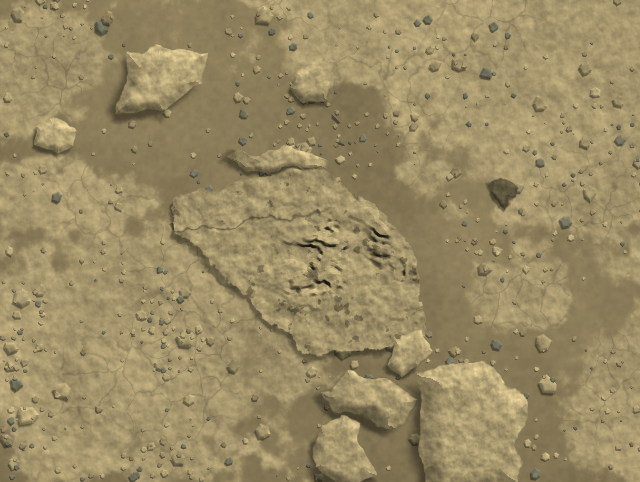
Write a WebGL 1 fragment shader that draws this texture.

```glsl
precision highp float;
uniform vec2 u_resolution;
const vec2 SUN = vec2(0.5, 0.86);
const vec3 SAND = vec3(0.53, 0.475, 0.34);
const vec3 SLAB = vec3(0.67, 0.605, 0.44);
const vec3 ROCK = vec3(0.64, 0.58, 0.42);
const vec3 BLUE_GREY = vec3(0.45, 0.45, 0.37);

float hash(vec2 p) { return fract(sin(dot(p, vec2(127.1, 311.7))) * 43758.5); }
float noise(vec2 p) {
  vec2 i = floor(p), f = fract(p);
  f = f * f * (3.0 - 2.0 * f);
  return mix(mix(hash(i), hash(i + vec2(1, 0)), f.x),
             mix(hash(i + vec2(0, 1)), hash(i + 1.0), f.x), f.y);
}
float fbm(vec2 p) {
  float sum = 0.0, amp = 0.5;
  for (int i = 0; i < 5; i++) {
    sum += amp * noise(p);
    p = mat2(1.6, 1.2, -1.2, 1.6) * p + 7.3;
    amp *= 0.5;
  }
  return sum;
}
float inside(float d, float blur) { return 1.0 - smoothstep(-blur, blur, d); }
// Signed distance to a line, positive to the left of a -> b
float edge(vec2 p, vec2 a, vec2 b) {
  vec2 e = normalize(b - a);
  return dot(p - a, vec2(-e.y, e.x));
}
float blob(vec2 p, vec2 center, vec2 radius) { return 1.0 - length((p - center) / radius); }
// Gap between the two nearest cell points: small along cracks
float crackGap(vec2 p) {
  float first = 9.0, second = 9.0;
  for (int k = 0; k < 9; k++) {
    vec2 c = floor(p) + vec2(mod(float(k), 3.0), floor(float(k) / 3.0 + 0.01)) - 1.0;
    float d = length(c + vec2(hash(c), hash(c + 31.0)) - p);
    second = min(second, max(first, d));
    first = min(first, d);
  }
  return second - first;
}
// Angular stone of unit size; n is the direction of the closest side
float chunk(vec2 q, float seed, out vec2 n) {
  float d = -9.0;
  n = SUN;
  for (int i = 0; i < 6; i++) {
    float k = float(i), a = (k + 0.6 * hash(vec2(k, seed))) * 1.047 + seed;
    vec2 dir = vec2(cos(a), sin(a));
    float side = dot(q, dir) - 0.62 - 0.26 * hash(vec2(seed, k + 9.0));
    if (side > d) { d = side; n = dir; }
  }
  return d;
}
// Stone with cast shadow and sunlit bevel
void addStone(inout vec3 col, vec2 q, float seed, vec3 tint, float px) {
  if (length(q) > 2.0) return;
  vec2 n;
  col *= 1.0 - 0.42 * inside(chunk(q + SUN * 0.24, seed, n), 0.12);
  float d = chunk(q, seed, n);
  float light = 1.0 + smoothstep(-0.4, -0.08, d) * (0.28 * dot(n, SUN) - 0.1);
  col = mix(col, tint * light, inside(d, px));
}
// Terraced layers dipping to the lower right
float relief(vec2 p) {
  float t = 7.0 * fbm(mat2(0.94, 0.34, -0.34, 0.94) * p * vec2(9, 17));
  return floor(t) + smoothstep(0.3, 0.7, fract(t));
}
float centralRock(vec2 p) {
  vec2 w = vec2(0.36, 0.585), n = vec2(0.67, 0.645), e = vec2(0.86, 0.51), s = vec2(0.65, 0.26);
  float top = max(edge(p, w, vec2(0.52, 0.64)), edge(p, vec2(0.52, 0.64), n));
  float right = max(edge(p, n, e), edge(p, e, vec2(0.88, 0.3)));
  float low = max(edge(p, vec2(0.88, 0.3), s), edge(p, s, vec2(0.36, 0.52)));
  return max(max(top, right), max(low, w.x - p.x));
}

void main() {
  vec2 p = gl_FragCoord.xy / u_resolution.y;
  float px = 1.0 / u_resolution.y;
  vec2 warp = vec2(fbm(p * 13.0), fbm(p * 13.0 + 40.0)) - 0.48;
  float grain = fbm(p * 80.0) - 0.48;
  float bumps = fbm(p * 32.0) - fbm((p + SUN * 0.006) * 32.0);
  // Sand and cracked bedrock slabs
  float slab = 2.5 * edge(p, vec2(0.48, 1.0), vec2(1.23, 0.46));
  slab = max(slab, blob(p, vec2(0.22, 0.25), vec2(0.39, 0.3)));
  slab = max(slab, blob(p, vec2(0.1, 0.59), vec2(0.13, 0.09)));
  slab = max(slab, blob(p, vec2(1.29, 0.16), vec2(0.13, 0.2)));
  slab = max(slab, blob(p, vec2(1.09, 0.38), vec2(0.12, 0.07)));
  slab = max(slab, blob(p, vec2(0.05, 0.85), vec2(0.15, 0.14)));
  slab += 0.9 * (fbm(p * 8.0 + 3.0) - 0.5) + 0.8 * (fbm(p * 25.0) - 0.48);
  vec3 sand = SAND * (0.84 + 0.3 * fbm(p * 4.0) + 0.15 * grain);
  vec3 bed = SLAB * (0.86 + 0.26 * fbm(p * 7.0 + 9.0) + 0.28 * grain + 0.55 * bumps);
  float crack = 1.0 - smoothstep(0.0, 0.1, crackGap((p + 0.1 * warp) * 15.0));
  bed *= 1.0 - 0.12 * crack * smoothstep(0.25, 0.6, noise(p * 5.0));
  vec3 col = mix(sand, bed, smoothstep(-0.12, 0.14, slab));
  // Scattered stones, coarse to fine
  float freq = 12.0, sparse = 1.0 - 0.6 * smoothstep(1.3, 1.6, p.x + p.y);
  for (int k = 0; k < 36; k++) {
    float i = mod(float(k), 9.0);
    vec2 c = floor(p * freq) + vec2(mod(i, 3.0), floor(i / 3.0 + 0.01)) - 1.0;
    float seed = hash(c + freq), pick = hash(c + 5.0 + freq), size = 0.12 + 0.22 * hash(c + 17.0);
    if (seed < sparse * (0.06 + 0.5 * smoothstep(0.42, 0.75, fbm(c / freq * 6.0 + 2.0)))) {
      vec2 spot = c + 0.25 + 0.5 * vec2(pick, hash(c + 63.0));
      vec3 tint = mix(ROCK * (0.88 + 0.25 * pick), BLUE_GREY, step(0.78, hash(c + 71.0)));
      addStone(col, (p * freq - spot) / size, seed * 90.0, tint * (1.0 + 0.5 * grain), px * freq / size);
    }
    if (i > 7.5) freq *= 1.6;
  }
  // Layered central rock with ledges, pits and a long fissure
  vec2 rp = p + 0.06 * warp + 0.012 * grain;
  col *= 1.0 - 0.38 * inside(centralRock(rp + SUN * 0.014), 0.006);
  float slope = relief(p + 0.03 * warp) - relief(p + 0.03 * warp + SUN * 0.007);
  float ledges = 0.1 + 0.55 * smoothstep(0.0, 0.5, blob(rp, vec2(0.75, 0.48), vec2(0.2, 0.16)));
  ledges *= 0.3 + smoothstep(0.35, 0.6, noise(p * 19.0));
  vec3 face = ROCK * (0.99 + 0.4 * grain + bumps) * (1.0 + ledges * clamp(slope, -1.0, 0.2));
  face *= 1.0 - 0.3 * smoothstep(0.64, 0.74, fbm(p * 50.0));
  float fissure = abs(edge(rp, vec2(0.36, 0.52), vec2(0.7, 0.575)));
  face *= 1.0 - 0.35 * inside(fissure - 0.002, 0.003) * inside(p.x - 0.68, 0.04);
  col = mix(col, face, inside(centralRock(rp), px));
  // Boulders around it
  vec2 b = p + 0.06 * warp;
  vec3 stone = ROCK * (1.04 + 0.45 * grain + bumps);
  addStone(col, (b - vec2(0.34, 0.835)) / vec2(0.12, 0.08), 3.0, stone * 1.06, px * 10.0);
  addStone(col, (b - vec2(0.115, 0.715)) / 0.045, 8.0, stone * 1.08, px * 22.0);
  addStone(col, (b - vec2(0.58, 0.672)) / vec2(0.11, 0.035), 12.0, stone, px * 18.0);
  addStone(col, (b - vec2(0.655, 0.82)) / 0.055, 16.0, stone, px * 18.0);
  addStone(col, (b - vec2(0.77, 0.175)) / vec2(0.12, 0.06), 21.0, stone, px * 13.0);
  addStone(col, (b - vec2(0.71, 0.06)) / 0.08, 27.0, stone, px * 13.0);
  addStone(col, (b - vec2(0.99, 0.09)) / vec2(0.15, 0.17), 33.0, stone, px * 7.0);
  addStone(col, (b - vec2(0.85, 0.27)) / 0.045, 38.0, stone * 1.06, px * 22.0);
  addStone(col, (b - vec2(1.045, 0.605)) / 0.03, 52.0, stone * 0.55, px * 33.0);
  gl_FragColor = vec4(col, 1.0);
}
```
